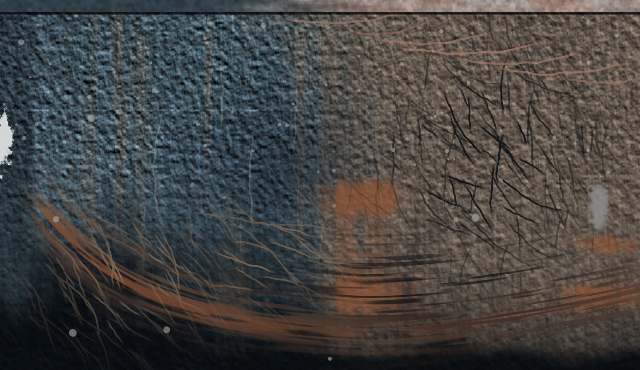
Write a Shadertoy shader that draws this texture.

```glsl
// Weathered steel plate: slate paint fading to brown, grime at the foot.
// Stretched noise makes stains and the rust arc; bent strokes scattered
// in cells make the scratches, with chips and a worn rim on top.

const vec3 SLATE = vec3(.235, .305, .345);
const vec3 BROWN = vec3(.375, .335, .295);
const vec3 GRIME = vec3(.025, .04, .055);
const vec3 NAVY = vec3(.12, .17, .21);
const vec3 RUST = vec3(.56, .33, .21);
const vec3 TAN = vec3(.52, .43, .35);
const vec3 PINK = vec3(.64, .47, .40);
const vec3 PALE = vec3(.69, .70, .70);

float hash(vec2 p) {
  vec3 q = fract(p.xyx * .1031);
  q += dot(q, q.yzx + 33.33);
  return fract((q.x + q.y) * q.z);
}

float noise(vec2 p) {
  vec2 i = floor(p), f = fract(p);
  f = f * f * (3. - 2. * f);
  return mix(mix(hash(i), hash(i + vec2(1, 0)), f.x),
             mix(hash(i + vec2(0, 1)), hash(i + vec2(1, 1)), f.x), f.y);
}

float fbm(vec2 p) {
  float sum = 0., amp = .53;
  for (int i = 0; i < 4; i++) {
    sum += amp * noise(p);
    p = p * 2.03 + 17.3;
    amp *= .5;
  }
  return sum;
}

// Soft elliptical region
float blob(vec2 p, float x, float y, float rx, float ry) {
  vec2 d = (p - vec2(x, y)) / vec2(rx, ry);
  return exp(-dot(d, d));
}

// Smooth-edged line at distance d
float line(float d, float halfWidth, float soft) {
  return 1. - smoothstep(halfWidth, halfWidth + soft, abs(d));
}

// One bent stroke per cell
float scratches(vec2 p, float cells, float angle, float spread, float seed) {
  vec2 q = p * cells;
  float ink = 0.;
  for (int k = 0; k < 9; k++) {
    vec2 cell = floor(q) + vec2(k % 3 - 1, k / 3 - 1), key = cell + seed * 19.7;
    float r = hash(key + 3.1), a = angle + spread * (hash(key + 7.7) - .5);
    vec2 d = q - cell - vec2(hash(key), hash(key + 51.));
    vec2 s = vec2(dot(d, vec2(cos(a), sin(a))), dot(d, vec2(-sin(a), cos(a))));
    s.y += (r - .5) * .5 * s.x * s.x + .04 * noise(s.xx * 5. + key);
    float taper = line(s.x, .2 + .3 * r, .2 + .3 * r);
    ink = max(ink, line(s.y, cells * .001, cells / iResolution.y) * taper * (.4 + .6 * hash(key + 23.)));
  }
  return ink;
}

// Scratch layers of growing density
float scratchLayers(vec2 p, float cells, float angle, float spread) {
  float ink = 0.;
  for (float n = 0.; n < 4.; n++)
    ink = max(ink, scratches(p, cells + 2.3 * n, angle, spread, n + cells));
  return ink;
}

// Scattered round chips of paint
float chips(vec2 p, float cells, float density) {
  vec2 id = floor(p * cells), c = .3 + .4 * vec2(hash(id + 5.), hash(id + 9.));
  float d = length(fract(p * cells) - c);
  return line(d, .06 + .16 * hash(id + 13.), cells / iResolution.y) * step(1. - density, hash(id));
}

// Thin sagging scrapes
float sagScrapes(vec2 uv, float px) {
  float ink = 0.;
  for (float n = 0.; n < 7.; n++) {
    float r = hash(vec2(n, 4)), x = (uv.x - .53 - .07 * n) / (.07 + .06 * r);
    float y = uv.y - .94 + .027 * n - .03 * x * x - .008 * x + .007 * noise(vec2(uv.x * 50., n));
    ink = max(ink, line(y, .0015, px) * line(x, .6, .4) * (.5 + .5 * r));
  }
  return ink;
}

void mainImage(out vec4 fragColor, in vec2 fragCoord) {
  vec2 uv = fragCoord / iResolution.xy, p = fragCoord / iResolution.y;
  float u = uv.x, v = uv.y, px = 1. / iResolution.y;
  float cloud = fbm(p * 4.) - .5, grain = fbm(p * 75.), streak = fbm(p * vec2(32, 1.6));

  // Paint, stains and grime
  float warm = smoothstep(.38, .62, u + .22 * cloud + .25 * (streak - .5));
  float stain = .5 * smoothstep(.52, .75, streak) * smoothstep(.05, .2, u);
  vec3 col = mix(SLATE, BROWN, max(warm, stain));
  col = mix(col, NAVY, .75 * blob(uv, .44, .55, .13, .17));
  col *= .92 + .2 * cloud + .2 * noise(p * vec2(130, 5));
  float height = v + .27 * smoothstep(.2, .75, u) + .3 * cloud + .15 * (streak - .5);
  float grime = 1. - smoothstep(.08, .62, height);
  grime = max(grime, line(u, .04, .025) * (.6 - .3 * v));
  grime = max(grime, line(v + .1 * cloud, .02, .11));
  col = mix(col, GRIME, grime * .95);

  // Pitted surface lit from above
  float relief = grain - fbm((p + vec2(.003, .006)) * 75.);
  float pitted = (1. - .6 * warm) * smoothstep(.25, .65, v);
  col *= 1. + relief * (.7 + 1.5 * pitted) + .45 * (grain - .5);

  // Torn rust patches
  float patches = blob(uv, .57, .47, .06, .05) + blob(uv, .57, .2, .07, .05)
    + blob(uv, .93, .2, .08, .04) + blob(uv, .95, .34, .06, .03) + .5 * blob(uv, .57, .34, .09, .2);
  float torn = .5 * noise(p * vec2(60, 8)) + .5 * fbm(p * vec2(9, 55));
  col = mix(col, RUST, .75 * smoothstep(.4, .95, patches * .55 + torn * .65) * min(patches * 1.5, 1.));

  // Rust arc in coordinates that follow its curve
  float fall = .5 * exp(-6. * u);
  float side = (v - .08 - fall - .4 * pow(max(u - .55, 0.), 1.5)) / length(vec2(1, 3.5 * fall));
  vec2 along = vec2(p.x - .4 * v, side);
  float fibre = .5 * noise(along * vec2(5, 75)) + .5 * noise(along * vec2(9, 170));
  float start = smoothstep(.03, .09, u);
  float band = start * exp(-pow(abs(side - .02) / .07, 2.));
  float core = start * exp(-pow(abs(side) / .022, 2.)) * (.75 - .55 * smoothstep(.35, .6, u));
  col = mix(col, mix(BROWN, RUST, .5), band * smoothstep(.42, .75, fibre) * .85);
  col = mix(col, RUST * .85, core * smoothstep(.25, .6, fibre));
  col = mix(col, GRIME, .75 * blob(uv, .68, .22, .3, .13) * smoothstep(.52, .72, fibre));

  // Scratch fields
  float dark = scratchLayers(p, 5., 2.1, 1.5) * blob(uv, .77, .59, .16, .3);
  col = mix(col, GRIME, min(dark * 1.2, .85));
  float light = scratchLayers(p, 4., -.42, .9) * blob(uv, .43, .32, .13, .15)
    + scratchLayers(p, 6., -.9, .8) * blob(uv, .2, .25, .13, .17);
  col = mix(col, TAN, min(light, .8));
  col = mix(col, PALE, .5 * scratches(p, 5., 1.57, .08, 31.) * blob(uv, .36, .6, .18, .28));
  col = mix(col, PINK, .8 * sagScrapes(uv, px));

  // Chips, bare patch and splash
  float chip = chips(p, 55., .035) * smoothstep(.2, .6, v) + chips(p, 23., .012);
  col = mix(col, PALE, .55 * min(chip, 1.));
  float bare = blob(uv, .935, .45, .02, .085) * .7 + .4 * torn;
  col = mix(col, PALE * .8, .8 * smoothstep(.45, .75, bare));
  float splash = .55 * blob(uv, .005, .63, .016, .07) + .2 * blob(uv, 0., .55, .06, .2);
  col = mix(col, PALE * 1.2, smoothstep(.62, .75, splash + grain * .6) * min(splash * 8., 1.));

  // Seam and worn rim
  col *= 1. + .3 * line(v - .702, .001, px) * (1. - .7 * warm);
  float flakes = fbm(p * vec2(10, 55));
  float wear = smoothstep(.32, .6, u + .2 * (flakes - .5));
  vec3 rim = mix(SLATE * .8, mix(PINK, PALE, flakes) * .92, wear);
  col = mix(col, rim * (.7 + .6 * grain), smoothstep(.967 - px, .967 + px, v));
  col *= 1. - .75 * line(v - .964, .002, px);
  fragColor = vec4(clamp(col, 0., 1.), 1);
}
```
